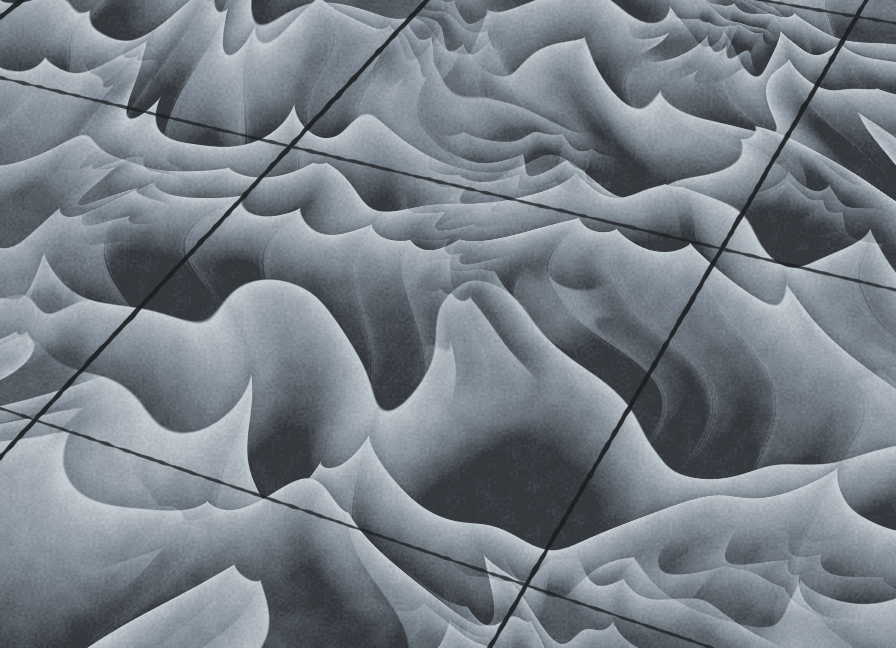
This texture is drawn by a WebGL 2 fragment shader. Its source:

```glsl
#version 300 es
precision highp float;
// Airbrushed ruffled folds in slate grey over stone slabs seen in perspective.

#define ROW_NEAR 0.19      // fold spacing at the bottom edge
#define ROW_FAR 0.085      // fold spacing at the top edge
#define FOLD_ASPECT 1.5    // width of a fold against its spacing
#define SWAY 1.3           // slow rise and fall of a crest
#define PEAK 1.75          // height of the pointed crests
#define REACH 0.95         // how far the spray fades below a crest
#define WARP 1.5           // bending of the rows
#define FINE_SCALE 2.3     // density of the small creases
#define FINE_SHARE 0.7     // opacity of the small creases
#define GRAIN 0.13         // speckle strength
#define JOINT_WIDTH 0.0034 // half width of the slab joints

uniform vec2 u_resolution;
out vec4 fragColor;

vec2 hashGradient(vec2 cell) {
  vec3 a = fract(cell.xyx * vec3(0.1031, 0.1030, 0.0973));
  a += dot(a, a.yzx + 33.33);
  return fract((a.xx + a.yz) * a.zy) * 2.0 - 1.0;
}

float gradientNoise(vec2 p) {
  vec2 i = floor(p), f = p - i;
  vec2 w = f * f * f * (f * (f * 6.0 - 15.0) + 10.0);
  vec2 e = vec2(0.0, 1.0);
  float low = mix(dot(hashGradient(i), f), dot(hashGradient(i + e.yx), f - e.yx), w.x);
  float high = mix(dot(hashGradient(i + e), f - e), dot(hashGradient(i + 1.0), f - 1.0), w.x);
  return mix(low, high, w.y);
}

// Height of one crest line: a slow sway with pointed peaks.
float crestHeight(float u, float row) {
  float seed = row * 7.31;
  float sway = gradientNoise(vec2(u * 0.8 + seed, seed));
  float valley = pow(abs(gradientNoise(vec2(u * 0.85 - seed, seed + 3.7))), 0.75);
  return row + SWAY * sway - PEAK * valley;
}

// Overlapping sheets, far to near, each bright at its crest and fading below.
float foldTone(vec2 q, float blur) {
  float tone = 0.3, base = floor(q.y);
  const float h = 0.02;
  for (int i = 3; i >= -1; i--) {
    float row = base + float(i);
    float crest = crestHeight(q.x, row);
    float rise = max(abs(crestHeight(q.x + h, row) - crest),
                     abs(crest - crestHeight(q.x - h, row)));
    float slope = rise / (h * FOLD_ASPECT);
    float depth = (crest - q.y) * inversesqrt(1.0 + slope * slope);
    float reach = REACH + 0.9 * gradientNoise(vec2(q.x * 0.7, row * 3.17 + 0.5));
    float sheet = 1.0 - clamp(max(depth, 0.0) / max(reach, 0.35), 0.0, 1.0);
    sheet = 0.9 * sheet + 0.14 * exp(-max(depth, 0.0) * 16.0);
    float shadow = 1.0 - 0.28 * exp(min(depth, 0.0) * 9.0);
    tone = mix(tone * shadow, sheet, smoothstep(-blur, blur, depth));
  }
  return tone;
}

vec3 slateColour(float tone) {
  vec3 pocket = vec3(0.205, 0.22, 0.24);
  vec3 middle = vec3(0.49, 0.53, 0.57);
  vec3 frost = vec3(0.77, 0.80, 0.825);
  vec3 lower = mix(pocket, middle, clamp(tone * 2.0, 0.0, 1.0));
  return mix(lower, frost, clamp(tone * 2.0 - 1.0, 0.0, 1.0));
}

// Slab coordinates in perspective; joints lie on the whole numbers.
vec2 slabCoords(vec2 p) {
  float horizon = 2.66 + 0.109 * p.x - p.y;
  return vec2(2.662 * p.x - 2.485 * p.y + 0.731,
              3.951 - 1.065 * p.x - 4.488 * p.y) / horizon;
}

float jointCover(float coord, float halfWidth, float wobble) {
  float slope = length(vec2(dFdx(coord), dFdy(coord))) * u_resolution.y;
  float gap = abs(fract(coord + 0.5) - 0.5) / slope + wobble;
  float soft = 0.8 / u_resolution.y;
  return 1.0 - smoothstep(halfWidth - soft, halfWidth + soft, gap);
}

void main() {
  vec2 p = gl_FragCoord.xy / u_resolution.y;

  // Rows shrink with distance and bend with a broad warp.
  float rowSize = mix(ROW_NEAR, ROW_FAR, p.y);
  vec2 q = vec2((p.x - 0.7) / (FOLD_ASPECT * rowSize),
                log(rowSize / ROW_NEAR) / (ROW_FAR - ROW_NEAR));
  vec2 broad = q * 0.5;
  q += WARP * vec2(gradientNoise(broad + 4.3), gradientNoise(broad + 19.7));
  q.y += 0.2 * q.x;

  // Large folds, with patches of small creases and pale haze.
  float blur = 0.9 / (u_resolution.y * rowSize);
  float tone = foldTone(q, blur);
  vec2 fine = mat2(0.9, 0.43, -0.43, 0.9) * q * FINE_SCALE + 11.0;
  float patches = smoothstep(0.05, 0.32, gradientNoise(broad * 1.2 + 31.4));
  tone = mix(tone, foldTone(fine, blur * FINE_SCALE), FINE_SHARE * patches);
  float haze = smoothstep(-0.05, 0.4, gradientNoise(p * 2.6 + 7.7));
  tone = mix(tone, 0.62, 0.35 * haze);

  // Stone mottling and spray speckle.
  tone += 0.09 * gradientNoise(p * 38.0) + GRAIN * gradientNoise(p * 210.0);
  vec3 colour = slateColour(tone);

  // Slab joints with ragged edges.
  vec2 slab = slabCoords(p);
  float wobble = 0.0022 * gradientNoise(p * 70.0);
  float joints = max(jointCover(slab.x, JOINT_WIDTH, wobble),
                     0.85 * jointCover(slab.y, JOINT_WIDTH * 0.65, wobble));
  colour = mix(colour, vec3(0.11, 0.12, 0.13), 0.92 * joints);

  fragColor = vec4(colour, 1.0);
}
```
